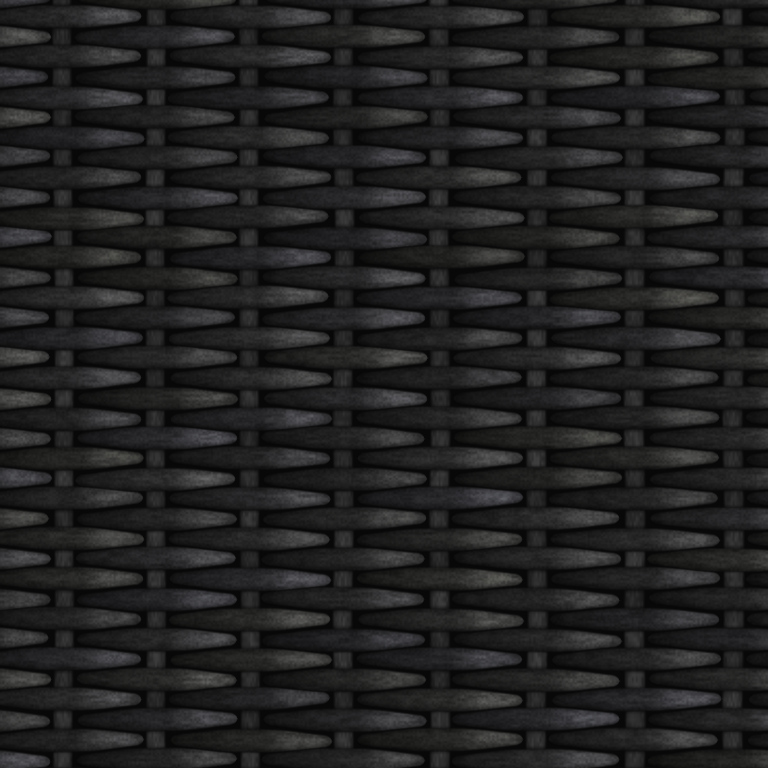
Give the GLSL for this texture, as a WebGL 1 fragment shader.

```glsl
precision highp float;
// Dark woven wicker: tapered horizontal strands passing over and under vertical stakes.

uniform vec2 u_resolution;

// Layout, in repeats across the canvas
const float STAKES = 8.02;
const float ROWS = 38.25;
const vec2 WEAVE_OFFSET = vec2(0.66, 0.85);
const float STAKE_BOW = 0.009;

// Sizes, in stake spacings (x) and row spacings (y)
const float STAKE_HALF_WIDTH = 0.100;
const float STRAND_HALF_LENGTH = 0.86;
const float STRAND_CAP = 0.08;
const float STRAND_MID_HALF = 0.57;
const float STRAND_END_HALF = 0.25;
const float ROW_SOFTNESS = 0.075;
const float STAKE_SOFTNESS = 0.020;

// Colours and wear
const vec3 GAP_COLOR = vec3(0.030, 0.030, 0.031);
const vec3 STAKE_COLOR = vec3(0.180, 0.180, 0.182);
const vec3 COOL_TINT = vec3(0.98, 0.985, 1.055);
const vec3 WARM_TINT = vec3(1.01, 1.005, 0.965);
const float LEFT_TONE = 0.092;
const float MID_TONE = 0.142;
const float RIGHT_TONE = 0.272;
const float GRAIN = 0.34;
const float TONE_VARIATION = 0.22;
const float SHIFT_VARIATION = 0.10;

float hash(vec2 p) {
    p = fract(p * vec2(0.1031, 0.1137));
    p += dot(p, p.yx + 33.33);
    return fract((p.x + p.y) * p.x * 7.31);
}

float noise(vec2 p) {
    vec2 i = floor(p);
    vec2 f = fract(p);
    f = f * f * (3.0 - 2.0 * f);
    return mix(mix(hash(i), hash(i + vec2(1.0, 0.0)), f.x),
               mix(hash(i + vec2(0.0, 1.0)), hash(i + vec2(1.0, 1.0)), f.x), f.y);
}

// Soft coverage of the region where distance d is negative
float coverage(float d, float softness) {
    return 1.0 - smoothstep(-softness, softness, d);
}

// Half height of a strand at distance d from the stake it crosses
float strandHalfHeight(float d) {
    float taper = mix(STRAND_MID_HALF, STRAND_END_HALF, smoothstep(0.15, 1.0, d));
    float e = max(d - STRAND_HALF_LENGTH + STRAND_CAP, 0.0) / STRAND_CAP;
    return taper * sqrt(max(1.0 - e * e, 0.0));
}

// Brightness along a strand: dull left half, sheen on the right half
float strandTone(float t) {
    float tone = mix(LEFT_TONE, MID_TONE, smoothstep(-0.75, 0.0, t));
    tone = mix(tone, RIGHT_TONE, smoothstep(0.08, 0.56, t));
    return tone * (1.0 - 0.35 * smoothstep(0.66, 0.87, abs(t)));
}

vec3 drawStake(vec3 color, vec2 weave, float pixel) {
    float k = floor(weave.x + 0.5);
    float wobble = 0.03 * (noise(vec2(k * 7.3, weave.y * 0.2)) - 0.5);
    float d = weave.x - k - wobble;
    // Vertical distance from the middle of the exposed piece
    float v = mod(weave.y + k, 2.0) - 1.0;
    float side = d / STAKE_HALF_WIDTH;
    float shade = (1.0 - 0.4 * side * side) * (1.0 - 0.45 * smoothstep(0.22, 0.50, abs(v)));
    shade *= 1.0 + GRAIN * (noise(vec2(weave.x * 50.0, weave.y * 4.0)) - 0.5);
    float tone = 0.85 + 0.35 * hash(vec2(k + 20.0, floor((weave.y + k) * 0.5) + 90.0));
    float mask = coverage(abs(d) - STAKE_HALF_WIDTH, max(STAKE_SOFTNESS, pixel));
    return mix(color, STAKE_COLOR * max(shade, 0.0) * tone, mask);
}

vec3 drawStrand(vec3 color, vec2 weave, vec2 id, float pixel) {
    float tint = hash(id + 40.5);
    float tone = 1.0 + TONE_VARIATION * (hash(id + 71.2) - 0.5);
    vec2 p = weave - id;
    float tilt = 0.12 * (hash(id + 13.7) - 0.5);
    p.y += SHIFT_VARIATION * (hash(id + 27.1) - 0.5) + tilt * p.x;
    p.x += 0.04 * (hash(id + 55.9) - 0.5);

    float halfHeight = strandHalfHeight(abs(p.x));
    float across = p.y / max(halfHeight, 0.05);
    float mask = coverage(abs(p.y) - halfHeight, max(ROW_SOFTNESS, pixel))
               * coverage(abs(p.x) - STRAND_HALF_LENGTH, 0.02);

    // Rounded section lit from slightly above, with lengthwise fibres and specks
    float dome = 1.05 - 0.52 * pow(min(abs(across + 0.08), 1.2), 2.6);
    float fibre = noise(vec2(weave.x * 9.0, weave.y * 7.0)) - 0.5;
    float speck = noise(vec2(weave.x * 45.0, weave.y * 10.0)) - 0.5;
    float wear = 1.0 + GRAIN * (fibre + 0.8 * speck);
    vec3 strand = mix(COOL_TINT, WARM_TINT, tint) * strandTone(p.x) * tone * dome * wear;
    return mix(color, strand, mask);
}

void main() {
    vec2 uv = gl_FragCoord.xy / u_resolution;
    float bow = STAKE_BOW * sin(3.14159 * (uv.x - 0.08) / 0.87);
    vec2 weave = vec2(uv.x + bow, 1.0 - uv.y) * vec2(STAKES, ROWS) - WEAVE_OFFSET;
    vec2 pixel = vec2(STAKES, ROWS) / u_resolution;

    vec3 color = drawStake(GAP_COLOR, weave, pixel.x);
    // Strands cross alternate stakes on alternate rows
    for (int i = 0; i < 2; i++) {
        for (int j = 0; j < 2; j++) {
            vec2 id = floor(weave) + vec2(float(i), float(j));
            if (mod(id.x + id.y, 2.0) < 0.5) color = drawStrand(color, weave, id, pixel.y);
        }
    }
    gl_FragColor = vec4(color, 1.0);
}
```
